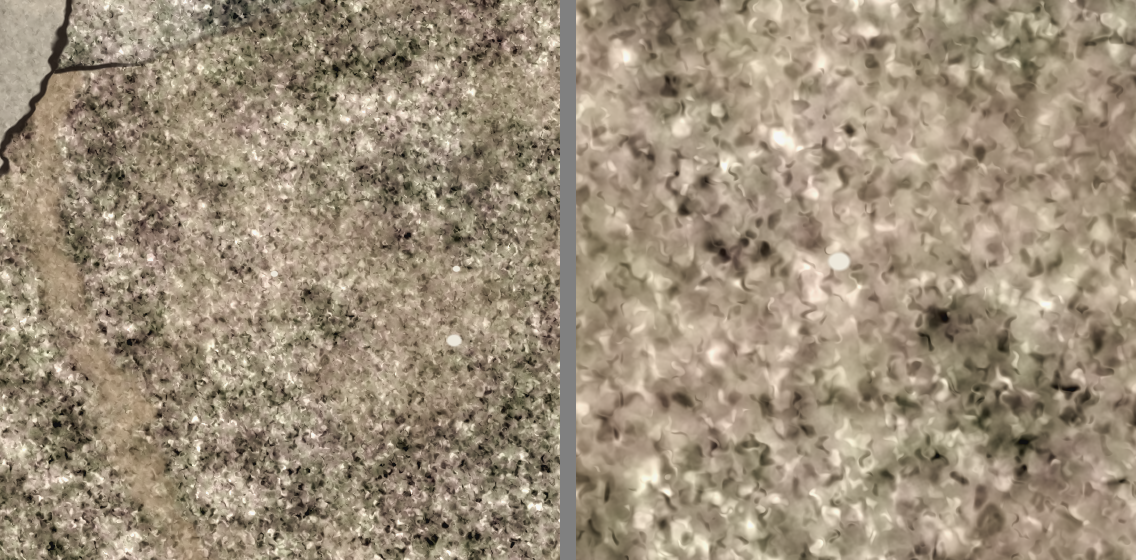
Left, the full canvas; right, a detail of the centre.
Write a WebGL 2 fragment shader that draws this texture.

```glsl
#version 300 es
precision highp float;

uniform vec2 u_resolution;
out vec4 fragColor;

float hash(vec2 p) {
    return fract(sin(dot(p, vec2(127.1, 311.7))) * 43758.5453);
}

float noise(vec2 p) {
    vec2 i = floor(p), f = fract(p);
    f = f * f * (3.0 - 2.0 * f);
    return mix(mix(hash(i), hash(i + vec2(1, 0)), f.x),
               mix(hash(i + vec2(0, 1)), hash(i + vec2(1, 1)), f.x), f.y);
}

float fbm(vec2 p) {
    float sum = 0.0, weight = 0.5;
    for (int i = 0; i < 4; i++) {
        sum += weight * noise(p);
        p = mat2(1.6, 1.2, -1.2, 1.6) * p + 7.3;
        weight *= 0.5;
    }
    return sum / 0.9375;
}

// Scattered soft chips, signed: dark below zero, light above
float flecks(vec2 p) {
    float tone = 0.0;
    p += 0.9 * (vec2(noise(p * 1.7), noise(p * 1.7 + 50.0)) - 0.5);
    for (int y = -1; y <= 1; y++) {
        for (int x = -1; x <= 1; x++) {
            vec2 cell = floor(p) + vec2(x, y);
            vec2 d = p - cell - vec2(hash(cell), hash(cell + 19.7));
            float angle = 0.35 + 1.8 * (hash(cell + 5.1) - 0.5);
            d = mat2(cos(angle), -sin(angle), sin(angle), cos(angle)) * d;
            float radius = 0.4 + 0.45 * hash(cell + 41.3);
            float spot = 1.0 - smoothstep(0.2 * radius, radius, length(d * vec2(1.3, 0.9)));
            tone = mix(tone, 2.0 * hash(cell + 73.9) - 1.05, spot);
        }
    }
    return tone;
}

float blob(vec2 p, vec2 centre, vec2 size) {
    vec2 d = (p - centre) / size;
    return exp(-dot(d, d));
}

float pebble(vec2 p, vec2 centre, float radius) {
    return 1.0 - smoothstep(0.75 * radius, 1.2 * radius, length((p - centre) * vec2(0.9, 1.1)));
}

void main() {
    vec2 uv = gl_FragCoord.xy / u_resolution;
    vec2 warped = uv + 0.035 * (vec2(fbm(uv * 16.0), fbm(uv * 16.0 + 40.0)) - 0.5);
    vec2 ragged = warped + 0.09 * (vec2(fbm(uv * 22.0 + 80.0), fbm(uv * 22.0 + 95.0)) - 0.5);

    // Slab at the upper left and the joint along the top
    float rise = warped.y - 0.875;
    float crackSide = warped.x - 0.09 - rise * (rise > 0.0 ? 0.28 : 0.52)
                    - 0.014 * (noise(uv * 55.0) - 0.5);
    float slab = 1.0 - smoothstep(-0.006, 0.004, crackSide);
    float seamSide = uv.y - 0.872 - 0.09 * (uv.x - 0.1) - 0.27 * max(0.0, uv.x - 0.24)
                   - 0.012 * (noise(uv * 30.0) - 0.5);
    float upperStone = smoothstep(-0.004, 0.006, seamSide) * (1.0 - slab);

    // Earth ridge, broken on its left, and bare patches
    float ridgeSide = ragged.x - 0.065 - 0.46 * max(0.0, 0.6 - uv.y) - 0.1 * max(0.0, uv.y - 0.6);
    float ridge = smoothstep(-0.08, -0.01, ridgeSide) * (1.0 - smoothstep(0.015, 0.05, ridgeSide));
    ridge *= (1.0 - upperStone) * (1.0 - slab) * (0.6 + 0.4 * smoothstep(0.35, 0.6, fbm(uv * 12.0)));
    float bare = 0.7 * smoothstep(0.53, 0.72, fbm(ragged * vec2(8.0, 7.0) + 3.0));
    bare = max(bare, 0.85 * blob(ragged, vec2(0.33, 0.81), vec2(0.03, 0.09)));
    bare = max(bare, 0.85 * blob(ragged, vec2(0.75, 0.42), vec2(0.07, 0.05)));
    bare = max(bare, 0.8 * blob(ragged, vec2(0.32, 0.39), vec2(0.06, 0.05)));
    float cover = (1.0 - 0.5 * bare) * (1.0 - 0.75 * ridge) * (1.0 - 0.85 * slab);

    // Damp mossy areas
    float damp = blob(ragged, vec2(0.82, 0.69), vec2(0.17, 0.10))
               + 0.7 * blob(ragged, vec2(0.93, 0.14), vec2(0.17, 0.16))
               + 0.6 * blob(ragged, vec2(0.52, 0.17), vec2(0.08, 0.12))
               + 0.6 * blob(ragged, vec2(0.70, 0.94), vec2(0.06, 0.06))
               + 0.6 * blob(ragged, vec2(0.16, 0.68), vec2(0.06, 0.05))
               + 1.3 * blob(ragged, vec2(0.42, 0.99), vec2(0.11, 0.04));

    // Grain grows coarser toward the bottom
    float near = 1.0 - uv.y;
    float grain = mix(0.23, 0.40, near) * flecks(uv * 78.0)
                + mix(0.29, 0.20, near) * flecks(uv * 122.0 + 31.0)
                + 0.46 * (fbm(uv * 75.0) - 0.5);

    float tone = 0.555 + 0.42 * (fbm(uv * 9.0 + 11.0) - 0.5) * cover;
    tone += 0.42 * (fbm(uv * 26.0 + 27.0) - 0.5) * cover;
    tone += 0.06 * bare + 0.04 * ridge + 0.12 * slab + 0.04 * upperStone - 0.16 * damp;
    tone += grain * (0.12 + 0.9 * cover);
    tone -= 0.14 * smoothstep(-0.01, 0.035, ridgeSide) * ridge * smoothstep(0.55, 0.3, uv.y);

    // Earth colour with warm, green and violet drift
    float warmth = 0.6 * ridge + 0.3 * bare - 0.45 * slab - 0.35 * upperStone - 0.25 * min(damp, 1.0);
    vec3 colour = tone + vec3(0.056, 0.0, -0.082) * (0.5 + 0.5 * smoothstep(0.1, 0.5, tone));
    colour += vec3(0.045, 0.0, -0.04) * warmth;
    float tint = fbm(uv * 14.0 + 60.0) - 0.5 + 0.6 * (noise(uv * 70.0 + 9.0) - 0.5);
    colour += vec3(-0.04, 0.025, -0.04) * tint * cover;

    // Dark openings, uneven in width
    float crackWidth = 0.001 + 0.009 * noise(vec2(uv.y * 40.0, 2.0));
    float crack = 1.0 - smoothstep(crackWidth * 0.5, crackWidth + 0.003, abs(crackSide));
    crack *= smoothstep(0.66, 0.70, uv.y);
    float seam = 1.0 - smoothstep(0.002, 0.007, abs(seamSide));
    seam *= smoothstep(0.09, 0.10, uv.x) * (1.0 - 0.75 * smoothstep(0.18, 0.28, uv.x))
          * (1.0 - smoothstep(0.40, 0.55, uv.x));
    colour = mix(colour, vec3(0.13, 0.10, 0.08), 0.92 * max(crack, seam));

    // Pale pebbles
    float stones = max(pebble(uv, vec2(0.811, 0.392), 0.012),
                   max(pebble(uv, vec2(0.490, 0.511), 0.006), pebble(uv, vec2(0.815, 0.520), 0.006)));
    colour = mix(colour, vec3(0.93, 0.91, 0.86), stones);

    fragColor = vec4(clamp(colour, 0.06, 0.96), 1.0);
}
```
